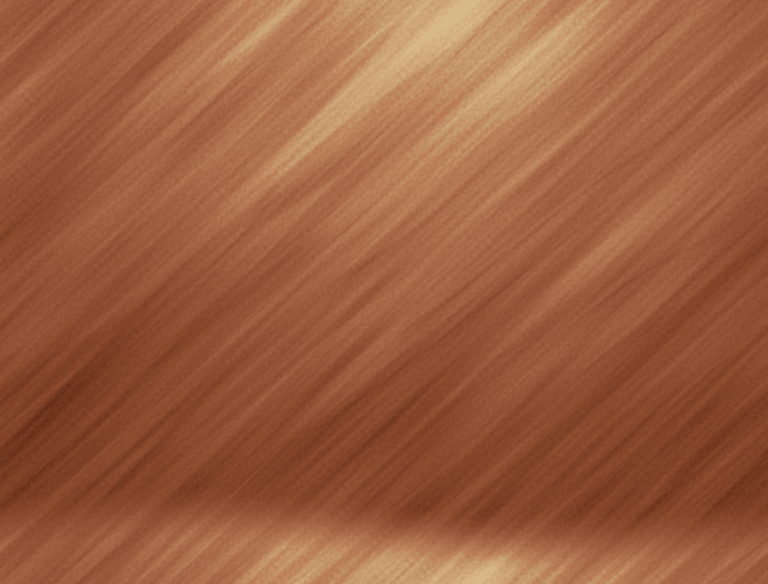
Reproduce this texture procedurally as a Shadertoy shader.

```glsl
// Warm brushed wood: a lit wall of diagonal streaks above a softly curved floor.
// Large shading, stretched gradient noise and fine grain add up to one tone,
// which a colour ramp turns into browns. All layers wrap at the canvas edges.

const float PI = 3.14159265;
const float ASPECT = 512.0 / 390.0;
const float STREAK_ANGLE = 0.75;     // radians above the horizontal
const float STREAK_STRENGTH = 1.0;
const float LINE_STRENGTH = 0.45;
const float GRAIN_STRENGTH = 0.55;
const float GLOW_STRENGTH = 1.2;
const float GLOW_CENTER = 0.57;
const float FLOOR_HEIGHT = 0.10;
const float FLOOR_CURVE = 0.025;

const int LAST_COLOR = 7;
const vec3 RAMP[8] = vec3[8](
    vec3(0.40, 0.18, 0.10), vec3(0.48, 0.24, 0.14),
    vec3(0.55, 0.29, 0.18), vec3(0.60, 0.35, 0.23),
    vec3(0.67, 0.42, 0.29), vec3(0.73, 0.50, 0.35),
    vec3(0.79, 0.62, 0.45), vec3(0.85, 0.72, 0.53));

vec2 gradientAt(vec2 cell, float seed) {
    uvec3 k = uvec3(cell.x, cell.y, seed);
    uint h = k.x * 1597u + k.y * 51749u + k.z * 7919u;
    h = (h ^ (h >> 15)) * 73244475u;
    h = (h ^ (h >> 13)) * 73244475u;
    h ^= h >> 16;
    float angle = 2.0 * PI * float(h & 65535u) / 65536.0;
    return vec2(cos(angle), sin(angle));
}

// Gradient noise on a rotated grid; freq holds cells across and along streaks.
// Whole-number axes make the grid close on itself over the unit square.
float streakNoise(vec2 uv, vec2 freq, float seed) {
    float s = sin(STREAK_ANGLE), c = cos(STREAK_ANGLE);
    vec2 across = round(freq.x * vec2(s * ASPECT, -c));
    vec2 along = round(freq.y * vec2(c * ASPECT, s));
    float cells = across.x * along.y - across.y * along.x;

    vec2 p = vec2(dot(across, uv), dot(along, uv));
    vec2 base = floor(p), f = p - base;
    vec2 w = f * f * f * (f * (f * 6.0 - 15.0) + 10.0);
    float sum = 0.0;
    for (int k = 0; k < 4; k++) {
        vec2 corner = vec2(k & 1, k >> 1);
        vec2 q = base + corner;
        // Position of the grid corner on the tile, in whole steps
        vec2 id = vec2(along.y * q.x - across.y * q.y,
                       across.x * q.y - along.x * q.x);
        id -= cells * floor((id + 0.5) / cells);
        vec2 weight = mix(1.0 - w, w, corner);
        sum += weight.x * weight.y * dot(gradientAt(id, seed), f - corner);
    }
    return sum;
}

float floorMask(vec2 uv) {
    float edge = FLOOR_HEIGHT + FLOOR_CURVE * cos(2.0 * PI * (uv.x - 0.2));
    return 1.0 - smoothstep(edge - 0.06, edge + 0.05, uv.y);
}

// Large light and shade; the floor returns to the tone of the wall top
float shading(vec2 uv, float ground) {
    float rise = mix(smoothstep(0.12, 0.95, uv.y), 1.0, ground);
    float middle = pow(0.5 + 0.5 * cos(2.0 * PI * (uv.x - 0.55)), 0.7);
    float tone = 1.0 + 2.0 * rise + middle * (0.8 + 1.7 * rise);

    float dx = sin(PI * (uv.x - GLOW_CENTER)) / 0.5;
    float dy = uv.y < 0.5 ? uv.y / 0.07 : (1.0 - uv.y) / 0.15;
    return tone + GLOW_STRENGTH * exp(-dx * dx - dy * dy);
}

float streaks(vec2 uv) {
    float tone = 0.0;
    tone += 1.2 * streakNoise(uv, vec2(7.0, 0.9), 1.0);
    tone += 1.1 * streakNoise(uv, vec2(18.0, 1.5), 2.0);
    tone += 0.9 * streakNoise(uv, vec2(45.0, 3.0), 3.0);
    tone += 0.8 * streakNoise(uv, vec2(105.0, 5.0), 4.0);

    // Crisp-sided strips that fade in and out
    float strip = smoothstep(-0.05, 0.05, streakNoise(uv, vec2(24.0, 1.5), 5.0));
    float fade = streakNoise(uv, vec2(9.0, 3.0), 6.0);
    tone += (strip - 0.5) * (0.3 + 0.8 * fade);

    // Thin dark and light scratches
    float dark = abs(streakNoise(uv, vec2(16.0, 0.9), 7.0));
    float light = abs(streakNoise(uv, vec2(20.0, 1.5), 8.0));
    float darkLine = 1.0 - smoothstep(0.0, 0.06, dark);
    float lightLine = 1.0 - smoothstep(0.0, 0.07, light);
    tone -= LINE_STRENGTH * darkLine * smoothstep(-0.2, 0.3, fade);
    tone += LINE_STRENGTH * lightLine * smoothstep(-0.1, 0.4, -fade);
    return tone;
}

vec3 woodColor(float tone) {
    tone = clamp(tone, 0.0, float(LAST_COLOR));
    int i = min(int(tone), LAST_COLOR - 1);
    return mix(RAMP[i], RAMP[i + 1], tone - float(i));
}

void mainImage(out vec4 fragColor, in vec2 fragCoord) {
    vec2 uv = fragCoord / iResolution.xy;
    float ground = floorMask(uv);
    float blur = 4.0 * ground * (1.0 - ground);   // soft bend of the floor

    float tone = shading(uv, ground);
    tone += STREAK_STRENGTH * streaks(uv) * (1.0 - 0.5 * blur);
    tone += GRAIN_STRENGTH * streakNoise(uv, vec2(170.0, 150.0), 9.0);
    fragColor = vec4(woodColor(tone), 1.0);
}
```
